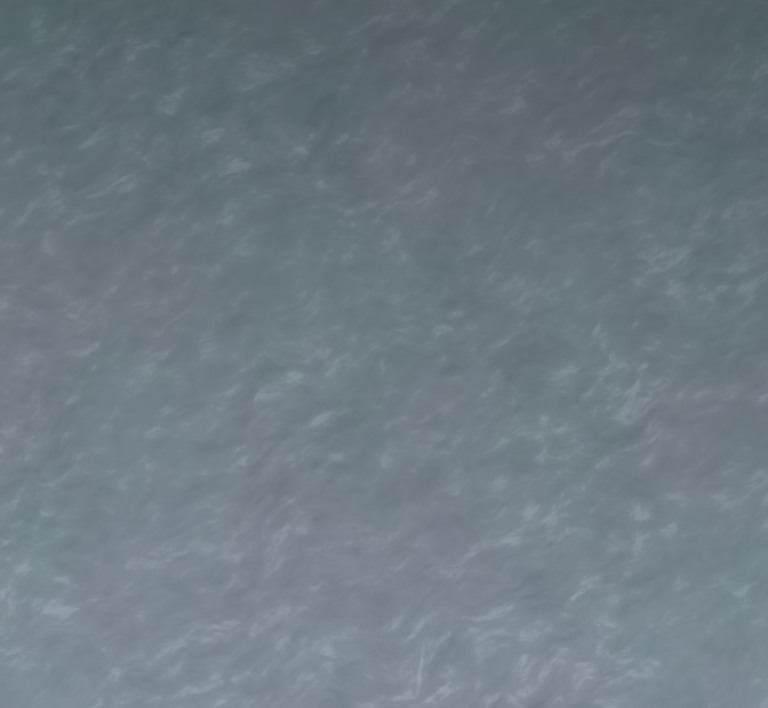
Give the GLSL for this texture, as a Shadertoy shader.

```glsl
float hash(vec2 p) {
    return fract(sin(dot(p, vec2(127.1, 311.7))) * 43758.5453);
}

float noise(vec2 p) {
    vec2 i = floor(p), f = fract(p);
    f = f * f * f * (f * (f * 6.0 - 15.0) + 10.0);
    return mix(mix(hash(i), hash(i + vec2(1, 0)), f.x),
               mix(hash(i + vec2(0, 1)), hash(i + vec2(1, 1)), f.x), f.y);
}

// Layered noise, centred on zero
float fbm(vec2 p) {
    float sum = 0.0, amp = 0.5;
    for (int i = 0; i < 4; i++) {
        sum += amp * (noise(p) - 0.5);
        p = mat2(0.9, 0.44, -0.44, 0.9) * p * 1.9 + 17.3;
        amp *= 0.55;
    }
    return sum;
}

mat2 rotation(float a) {
    return mat2(cos(a), -sin(a), sin(a), cos(a));
}

// Thin soft-ended streak along the local x axis
float streak(vec2 p, float halfLength, float width) {
    return exp(-p.y * p.y / (width * width)) * smoothstep(halfLength, 0.0, abs(p.x));
}

void mainImage(out vec4 fragColor, in vec2 fragCoord) {
    vec2 p = fragCoord / iResolution.y;
    float aspect = iResolution.x / iResolution.y;

    // Light falling off towards the top and slightly to the right
    float light = 1.0 - p.y - 0.13 * (p.x - 0.5 * aspect);
    light += 0.12 * fbm(p * 3.0 + 4.0);
    vec3 color = mix(vec3(0.333, 0.383, 0.398), vec3(0.498, 0.548, 0.592),
                     light * (1.4 - 0.4 * light));

    // Slanted, warped mottling in a coarse and a fine size
    vec2 warp = vec2(fbm(p * 9.0), fbm(p * 9.0 + 31.0));
    vec2 grain = rotation(0.5) * (p + 0.05 * warp);
    float coarse = fbm(grain * vec2(15.0, 25.0));
    float fine = fbm(grain * vec2(36.0, 66.0) + 50.0);
    float patchiness = 0.65 + 0.7 * noise(p * 5.0 + 9.0);
    float strength = mix(0.75, 1.15, clamp(light, 0.0, 1.0)) * patchiness;
    color += strength * (0.055 * coarse + 0.06 * fine);

    // Pale wisps on the crests of the grain
    color += 0.035 * strength * smoothstep(0.1, 0.4, fine + 0.4 * coarse);

    // Drift between mauve and teal
    color += vec3(0.035, -0.012, 0.012) * fbm(p * 5.0 + 70.0);

    // Scattered short light flecks
    float flecks = 0.0;
    for (int i = 0; i < 16; i++) {
        float id = float(i);
        vec2 center = vec2(hash(vec2(id, 1.0)) * aspect, 0.75 * hash(vec2(id, 2.0)));
        vec2 local = rotation(0.3 + 0.9 * hash(vec2(id, 3.0))) * (p - center);
        flecks += streak(local, 0.018, 0.003) * (0.3 + 0.7 * hash(vec2(id, 4.0)));
    }
    color += 0.035 * flecks;

    // One longer faint scratch near the lower edge
    vec2 scratch = rotation(1.38) * (p - vec2(0.593, 0.055) + 0.01 * warp);
    color += 0.06 * streak(scratch, 0.06, 0.003);

    fragColor = vec4(color, 1.0);
}
```
